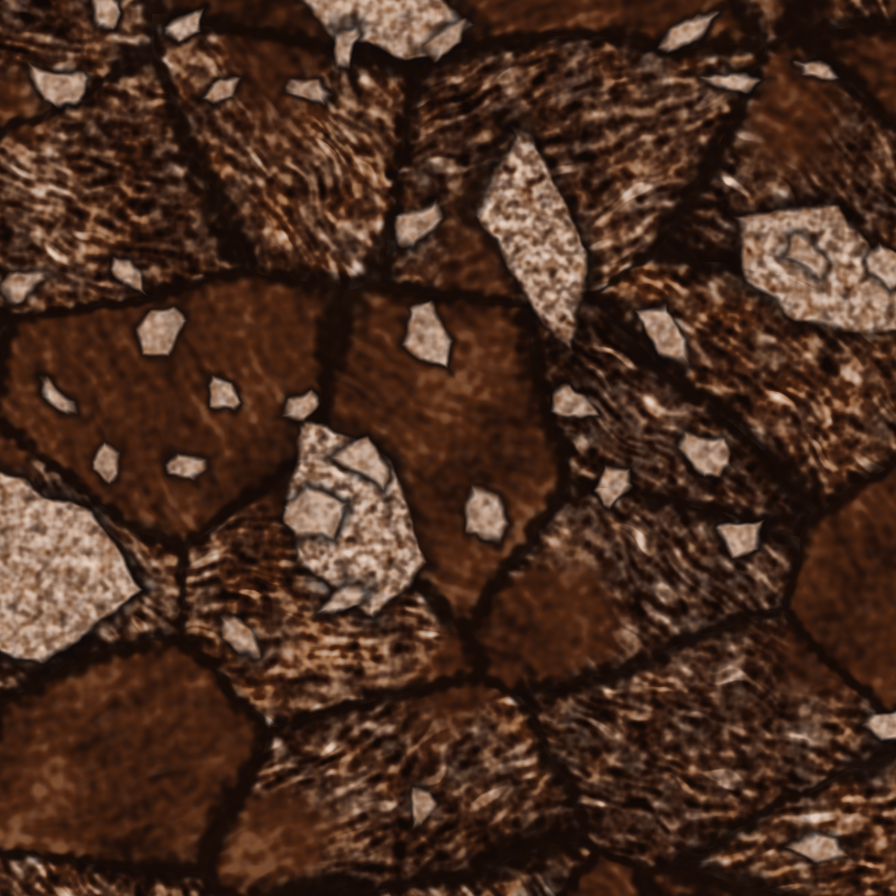
A WebGL 2 fragment shader for this texture:

```glsl
#version 300 es
precision highp float;
// Thin section of volcanic sandstone: brown lithic grains, pale angular shards, dark seams.
uniform vec2 u_resolution;
out vec4 fragColor;

vec2 hash2(vec2 p) {
  vec3 q = fract(p.xyx * vec3(0.1031, 0.1030, 0.0973));
  q += dot(q, q.yzx + 33.33);
  return fract((q.xx + q.yz) * q.zy);
}

mat2 rotate(float a) {
  return mat2(cos(a), sin(a), -sin(a), cos(a));
}

float corner(vec2 cell, vec2 f, vec2 o) {
  return dot(hash2(cell + o) * 2.0 - 1.0, f - o);
}

// Gradient noise, roughly -0.7 to 0.7
float noise(vec2 p) {
  vec2 i = floor(p), f = fract(p), u = f * f * (3.0 - 2.0 * f);
  return mix(mix(corner(i, f, vec2(0, 0)), corner(i, f, vec2(1, 0)), u.x),
             mix(corner(i, f, vec2(0, 1)), corner(i, f, vec2(1, 1)), u.x), u.y);
}

// Mineral colours from dark matrix to bright feldspar
vec3 mineral(float tone, float warm) {
  float t = tone * 4.0;
  vec3 c = mix(vec3(0.06, 0.03, 0.02), vec3(0.15, 0.07, 0.04), clamp(t, 0.0, 1.0));
  c = mix(c, mix(vec3(0.28, 0.20, 0.16), vec3(0.31, 0.15, 0.07), warm), clamp(t - 1.0, 0.0, 1.0));
  c = mix(c, mix(vec3(0.47, 0.35, 0.28), vec3(0.64, 0.44, 0.29), warm), clamp(t - 2.0, 0.0, 1.0));
  c = mix(c, vec3(0.76, 0.64, 0.56), clamp(t - 3.0, 0.0, 1.0));
  return mix(c, vec3(0.88, 0.80, 0.74), clamp(t - 4.0, 0.0, 1.0));
}

// Voronoi grains: xy = cell id, z = gap between the two nearest centres
vec3 grains(vec2 p) {
  vec2 base = floor(p), id = base;
  float near = 9.0, next = 9.0;
  for (int y = -1; y <= 1; y++)
    for (int x = -1; x <= 1; x++) {
      vec2 cell = base + vec2(x, y);
      float d = length(cell + hash2(cell + 17.0) - p);
      if (d < near) { next = near; near = d; id = cell; }
      else next = min(next, d);
    }
  return vec3(id, next - near);
}

// Convex polygon cut by six random half planes
float polygon(vec2 p, vec2 seed) {
  float d = -1.0;
  for (int i = 0; i < 6; i++) {
    vec2 h = hash2(seed + float(i) * 7.3);
    float a = (float(i) + 0.8 * h.x) * 1.0472;
    d = max(d, dot(p, vec2(cos(a), sin(a))) - mix(0.55, 1.0, h.y));
  }
  return d;
}

// Scattered shards: x = signed distance in canvas units, yz = random values
vec3 shards(vec2 p, float cells, float chance) {
  p = p * cells + cells * 3.7;
  vec2 base = floor(p);
  vec3 best = vec3(9.0, 0.0, 0.0);
  for (int y = -1; y <= 1; y++)
    for (int x = -1; x <= 1; x++) {
      vec2 cell = base + vec2(x, y);
      vec2 h = hash2(cell + 5.0), k = hash2(cell + 41.0);
      if (fract(dot(cell, vec2(0.755, 0.57)) + 0.35 * h.x) > chance) continue;
      float len = mix(0.28, 0.54, k.x);
      vec2 size = len * vec2(1.0, mix(0.4, 0.85, k.y));
      vec2 q = rotate((h.y - 0.5) * 2.6) * (p - cell - 0.2 - 0.6 * h);
      float d = polygon(q / size, cell) * size.y / cells;
      if (d < best.x) best = vec3(d, h.y, k.x);
    }
  return best;
}

void main() {
  vec2 uv = gl_FragCoord.xy / u_resolution.y;
  float soft = 0.0025 + 0.7 / u_resolution.y;
  vec2 p = uv + 0.035 * vec2(noise(uv * 5.0 + 3.0), noise(uv * 5.0 + 31.0))
              + 0.010 * vec2(noise(uv * 28.0 + 7.0), noise(uv * 28.0 + 53.0));
  float blotch = noise(uv * 9.0 + 11.0);
  float speck = noise(uv * 82.0);
  float grit = noise(uv * 150.0 + 19.0);

  // Lithic grains with aligned laths
  vec3 grain = grains(p * vec2(3.6, 4.4) + 2.0);
  vec2 k = hash2(grain.xy + 9.0);
  vec2 flow = rotate(0.25 + (k.x - 0.5) * 1.7) * (p + 0.012 * noise(uv * 14.0));
  float lath = noise(flow * vec2(36.0, 105.0));
  float groundTone = 0.43 + 0.12 * (k.y - 0.5) + 0.75 * lath + 0.5 * speck + 0.25 * grit + 0.4 * blotch;
  groundTone += 0.35 * smoothstep(0.15, 0.4, noise(flow * vec2(20.0, 62.0) + 40.0));
  float warm = clamp(0.5 + 0.5 * (k.y - 0.5) + 1.1 * noise(uv * 24.0 + 60.0), 0.0, 1.0);
  vec3 color = mineral(groundTone, warm);

  // Iron-stained grains with faint streaks
  float rust = step(mod(grain.x + 3.0 * grain.y, 7.0), 1.5);
  rust = max(rust, smoothstep(0.12, 0.3, noise(p * 5.0 + 70.0)));
  float rustTone = 0.43 + 0.28 * noise(flow * vec2(16.0, 70.0) + 8.0) + 0.2 * speck + 0.35 * blotch;
  color = mix(color, mineral(min(rustTone, 0.62), 1.0), rust * 0.93);

  // Dark seams of uneven width
  float seam = 0.09 + 0.16 * noise(uv * 7.0 + 90.0);
  color = mix(color, vec3(0.075, 0.035, 0.022),
              0.9 * (1.0 - smoothstep(0.3 * seam, max(seam, 0.02) + 0.03, grain.z + 0.06 * speck)));

  // Pale shards: a few large, many small, each with a dark rim
  for (int i = 0; i < 2; i++) {
    bool large = i == 0;
    vec3 shard = shards(p, large ? 3.1 : 14.0, large ? 0.42 : 0.2);
    float d = shard.x + 0.004 * speck;
    float rim = (1.0 - smoothstep(0.0, large ? 0.022 : 0.012, d)) * (0.75 + 0.6 * blotch);
    color = mix(color, vec3(0.06, 0.035, 0.03), clamp(rim, 0.0, 0.9));
    float rough = large ? mix(0.25, 1.0, shard.y) : 0.45;
    float tone = 0.98 - 0.14 * rough + rough * (0.75 * speck + 0.45 * grit + 0.25 * lath) + 0.2 * blotch;
    vec3 pale = mineral(tone, clamp(0.3 + noise(uv * 45.0 + 25.0), 0.0, 1.0));
    color = mix(color, pale, 1.0 - smoothstep(-soft, soft, d));
  }

  // Slight warm and cool fringing
  color += vec3(0.05, 0.0, -0.05) * noise(uv * 95.0 + 77.0) * (0.3 + color.g);
  fragColor = vec4(clamp(color, 0.0, 1.0), 1.0);
}
```
